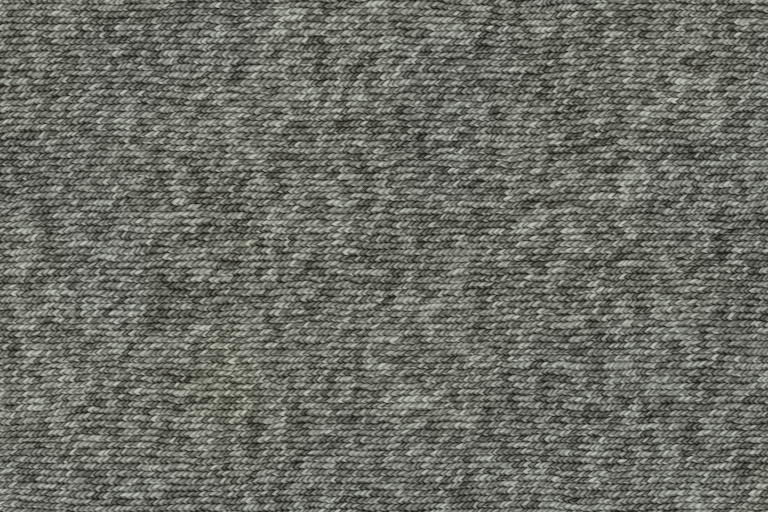
A Shadertoy shader for this texture:

```glsl
// Heathered grey-green jersey knit: rows of small folded stitches.
// Each stitch gets a yarn tone from sheared noise plus a hash; rounded
// profiles, dark grooves and fibre grain shade it, then it is supersampled.

const float ROWS = 76.0;       // knit rows per canvas height
const float STITCHES = 90.0;   // stitches per canvas height, along a row
const float SLANT = 1.35;      // lean of the stitch legs
const float FOLD = -0.16;      // height of the fold inside a row
const int SAMPLES = 3;         // supersampling per axis

const vec3 DARK_YARN = vec3(0.215, 0.213, 0.183);
const vec3 LIGHT_YARN = vec3(0.635, 0.650, 0.610);
const vec3 OLIVE_TINT = vec3(0.005, 0.003, -0.006);

float hash(vec2 p) {
    vec3 q = fract(vec3(p.xyx) * 0.1031);
    q += dot(q, q.yzx + 33.33);
    return fract((q.x + q.y) * q.z);
}

float noise(vec2 p) {
    vec2 cell = floor(p);
    vec2 f = fract(p);
    f = f * f * (3.0 - 2.0 * f);
    float low = mix(hash(cell), hash(cell + vec2(1.0, 0.0)), f.x);
    float high = mix(hash(cell + vec2(0.0, 1.0)), hash(cell + 1.0), f.x);
    return mix(low, high, f.y);
}

// Blend of dark and light yarn: short climbing streaks, faint upright
// runs and a separate tone for every leg.
float yarnTone(vec2 stitch, float leg) {
    vec2 streak = vec2(stitch.x - 1.1 * stitch.y, stitch.y + 0.1 * stitch.x);
    float climbing = noise(streak * vec2(0.60, 0.73) + 70.0) - 0.5;
    float upright = noise(stitch * vec2(0.62, 0.21) + 130.0) - 0.5;
    float single = hash(vec2(stitch.x + 300.0, 2.0 * stitch.y + 500.0 + leg)) - 0.5;
    single = 0.5 * sign(single) * sqrt(2.0 * abs(single));
    return 0.44 * climbing + 0.22 * upright + 0.52 * single;
}

// Rounded leg, with dark grooves between legs and between rows.
float stitchRelief(float across, float height) {
    float leg = 4.0 * across * (1.0 - across) - 0.667;
    float row = 0.75 - smoothstep(0.22, 0.5, abs(height));
    float crease = 1.0 - smoothstep(0.0, 0.12, abs(height - FOLD));
    return 0.54 * leg + 0.52 * row - 0.10 * crease;
}

vec3 knit(vec2 p) {
    // Gently uneven rows
    float v = p.y * ROWS + 0.9 * noise(p * 5.0) + 0.4 * noise(p * 40.0);
    float row = floor(v);
    float height = fract(v) - 0.5;

    // Legs folded into sideways chevrons of slightly uneven width
    float s = p.x * STITCHES + 1.5 * noise(p * 7.0 + 20.0) + hash(vec2(row, 9.0));
    s += 0.4 * noise(vec2(s * 0.6, row * 3.0 + 17.0));
    s -= SLANT * abs(height - FOLD);
    float leg = step(FOLD, height);

    // Yarn, relief, fibres and broad wear
    float tone = 0.26 + yarnTone(vec2(floor(s), row), leg);
    tone += stitchRelief(fract(s), height);
    tone += 0.46 * (noise(vec2(s * 2.6, v * 2.2) + 40.0) - 0.5);
    float wear = noise(p * 3.5 + 11.0) + 0.5 * noise(p * 9.0 + 31.0) - 0.75;
    tone += 0.07 * wear;

    vec3 color = mix(DARK_YARN, LIGHT_YARN, clamp(tone, -0.25, 1.25));
    return color + OLIVE_TINT * (noise(p * 4.5 + 57.0) - 0.5) * 2.0;
}

void mainImage(out vec4 fragColor, in vec2 fragCoord) {
    vec3 sum = vec3(0.0);
    for (int j = 0; j < SAMPLES; j++) {
        for (int i = 0; i < SAMPLES; i++) {
            vec2 offset = (vec2(i, j) + 0.5) / float(SAMPLES) - 0.5;
            sum += knit((fragCoord + offset) / iResolution.y);
        }
    }
    fragColor = vec4(sum / float(SAMPLES * SAMPLES), 1.0);
}
```
